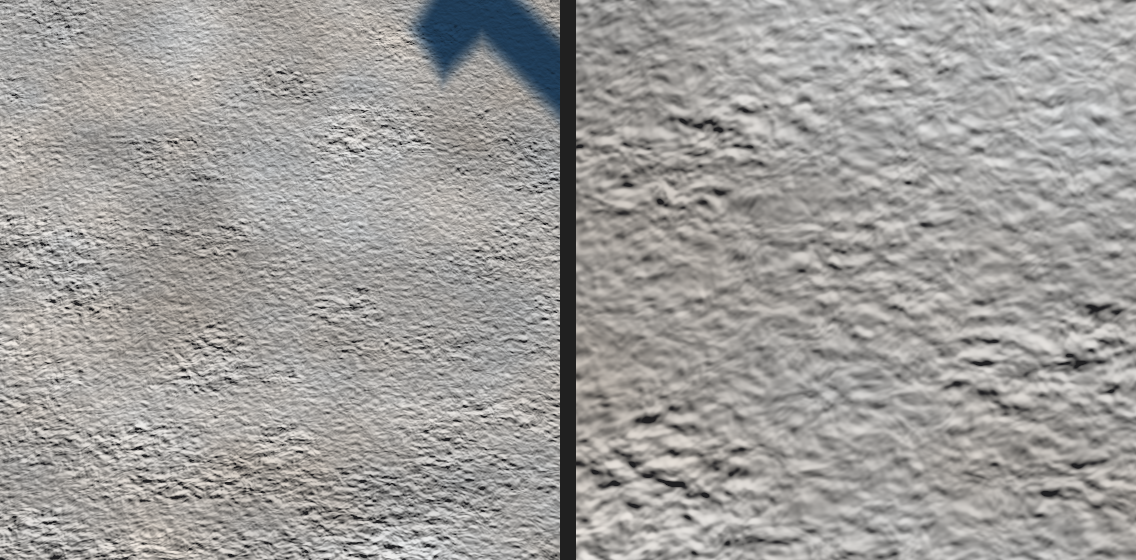
Left: the whole. Right: its middle third, enlarged.
Reproduce this texture procedurally as a Shadertoy shader.

```glsl
// Sunlit rough asphalt seen at a slant, with a soft blue shadow in the top right corner.
#define GRAIN_FREQ 74.0
#define RELIEF 0.54
#define PIT_DEPTH 0.32
#define BASE_TONE 0.642
#define MAX_LIFT 0.26
#define STAIN 0.24
#define PENUMBRA 0.022
#define TO_LIGHT vec2(0.09, 0.44)
#define STONE_TINT vec3(1.015, 1.0, 0.982)
#define SHADOW_TINT vec3(0.19, 0.36, 0.52)

float hash(vec2 p) {
    vec3 q = fract(vec3(p.xyx) * 0.1031);
    q += dot(q, q.yzx + 33.33);
    return fract((q.x + q.y) * q.z);
}

float noise(vec2 p) {
    vec2 cell = floor(p), f = fract(p);
    f = f * f * (3.0 - 2.0 * f);
    float low = mix(hash(cell), hash(cell + vec2(1, 0)), f.x);
    float high = mix(hash(cell + vec2(0, 1)), hash(cell + vec2(1, 1)), f.x);
    return mix(low, high, f.y);
}

const mat2 TURN = mat2(0.8, 0.6, -0.6, 0.8);

float fbm(vec2 p) {
    float sum = 0.0, weight = 0.5;
    for (int i = 0; i < 4; i++) {
        sum += weight * noise(p);
        p = TURN * p * 2.03 + 17.3;
        weight *= 0.5;
    }
    return sum / 0.9375;
}

// Height of the stones: pebbles where the ground is rough, then finer grains
float stoneHeight(vec2 p, float rough) {
    float height = 1.3 * rough * noise(TURN * p * 0.48 + 41.0);
    float weight = 1.0;
    for (int i = 0; i < 3; i++) {
        height += weight * noise(p);
        p = TURN * p * 1.8 + 23.7;
        weight *= 0.52;
    }
    return height;
}

// Slanted view: grains shrink toward the top and are wider than tall
vec2 groundPlane(vec2 uv) {
    return vec2((uv.x - 0.5) * (1.0 + 0.75 * uv.y) + 2.0,
                1.75 * uv.y + 0.38 * uv.y * uv.y);
}

// Signed distance to the line a-b, negative on its left side
float edgeDistance(vec2 p, vec2 a, vec2 b) {
    vec2 along = normalize(b - a);
    return dot(p - a, vec2(along.y, -along.x));
}

float segmentDistance(vec2 p, vec2 a, vec2 b) {
    vec2 along = b - a;
    float t = clamp(dot(p - a, along) / dot(along, along), 0.0, 1.0);
    return length(p - a - along * t);
}

// Cast shadow: an angular block joined to a diagonal bar
float castShadow(vec2 uv) {
    vec2 left = vec2(0.738, 0.948), tip = vec2(0.792, 0.860);
    float block = edgeDistance(uv, vec2(0.766, 1.0), left);
    block = max(block, edgeDistance(uv, left, tip));
    block = max(block, edgeDistance(uv, tip, vec2(0.862, 0.930)));
    float bar = segmentDistance(uv, vec2(0.86, 1.0), vec2(1.16, 0.70)) - 0.050;
    return 1.0 - smoothstep(-PENUMBRA, PENUMBRA, min(block, bar));
}

void mainImage(out vec4 fragColor, in vec2 fragCoord) {
    vec2 uv = fragCoord / iResolution.xy;
    vec2 ground = groundPlane(uv);

    // Worn and rough patches, coarser toward the viewer
    float patches = fbm(ground * vec2(6.0, 8.0) + 3.0);
    float rough = smoothstep(0.38, 0.74, patches + 0.16 * (0.4 - uv.y));

    // Relief lit from above
    vec2 p = ground * GRAIN_FREQ;
    p += 0.7 * vec2(noise(p * 0.4 + 7.0), noise(p * 0.4 + 91.0));
    float slope = stoneHeight(p, rough) - stoneHeight(p + TO_LIGHT, rough);
    float relief = slope * RELIEF * mix(0.72, 1.3, rough) * mix(1.15, 0.85, uv.y);
    float lift = MAX_LIFT * tanh(max(relief, 0.0) / MAX_LIFT) + min(relief, 0.0);

    // Dark crevices gather in the rough patches
    float pits = smoothstep(0.28, 0.75, -slope) * mix(0.15, 1.0, rough);

    // Broad stains and a slight warm to cool drift
    float stain = fbm(ground * 4.0 + 60.0) - 0.5;
    float tone = BASE_TONE + lift - PIT_DEPTH * pits + STAIN * stain;
    tone = clamp(tone, 0.12, 0.92);
    float warmth = 0.08 * (fbm(ground * 4.0 + 130.0) - 0.5);
    vec3 sunlit = tone * (STONE_TINT + vec3(warmth, 0.0, -warmth));
    sunlit += vec3(0.0, 0.0, 0.012) * smoothstep(0.4, 0.1, tone);

    // Skylit shadow with flattened relief
    vec3 shaded = mix(0.66, tone, 0.4) * SHADOW_TINT;
    fragColor = vec4(mix(sunlit, shaded, castShadow(uv)), 1.0);
}
```
